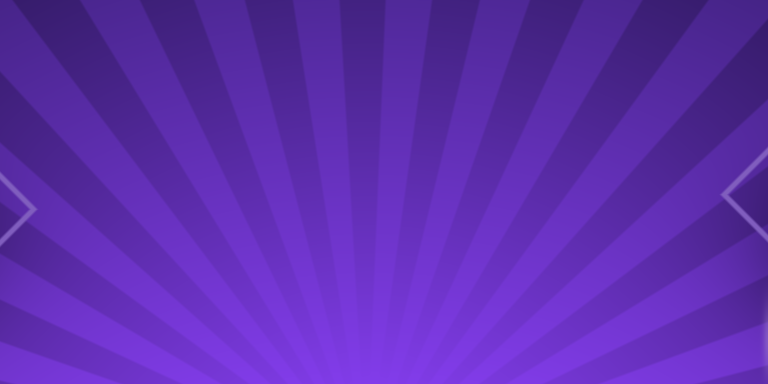
Give the GLSL for this background, as a Shadertoy shader.

```glsl
// Purple sunburst: rays fan out from a hub below the lower edge, over a
// vertical gradient that dims toward the sides. Outlined diamonds, cut by
// the left and right edges, and a faint corner glow are laid on top.

#define RAY_PAIRS 32.0
#define RAY_TILT 0.008
#define HUB vec2(0.954, -0.222)
#define GLOW_CENTER vec2(0.970, 0.0)
#define SIDE_DIMMING 0.12
#define EDGE_SHADE 0.14
#define RAY_CONTRAST 0.165
#define EDGE_SOFTNESS 0.0040
#define LEFT_DIAMOND vec2(0.455, 0.0875)   // height, radius
#define RIGHT_DIAMOND vec2(0.493, 0.1140)  // height, radius
#define STROKE_HALF_WIDTH 0.0068

const vec3 BOTTOM_PURPLE = vec3(0.510, 0.236, 0.918);
const vec3 TOP_PURPLE = vec3(0.312, 0.159, 0.600);
const vec3 SHADE_TINT = vec3(1.03, 1.0, 0.96);
const vec3 OUTLINE_LILAC = vec3(0.500, 0.365, 0.745);
const vec3 CORNER_LIGHT = vec3(0.640, 0.530, 0.800);

// Coverage of the dark rays, with a slightly soft edge.
float darkRays(vec2 p, float softness) {
    vec2 fromHub = p - HUB;
    float angle = atan(fromHub.x, fromHub.y) + RAY_TILT;
    float edgeDistance = cos(angle * RAY_PAIRS) * length(fromHub) / RAY_PAIRS;
    return smoothstep(-softness, softness, edgeDistance);
}

// Coverage of a diamond's outline.
float diamondOutline(vec2 p, float radius, float softness) {
    float edgeDistance = abs(abs(p.x) + abs(p.y) - radius) * 0.7071;
    return 1.0 - smoothstep(-softness, softness, edgeDistance - STROKE_HALF_WIDTH);
}

void mainImage(out vec4 fragColor, in vec2 fragCoord) {
    float pixel = 1.0 / iResolution.y;
    float softness = max(EDGE_SOFTNESS, 0.7 * pixel);
    vec2 p = fragCoord * pixel;
    float rightEdge = iResolution.x * pixel;

    // Background gradient, with a shade low on both sides
    vec2 fromGlow = p - GLOW_CENTER;
    float sideways = fromGlow.x * fromGlow.x;
    float shadeHeight = (p.y - 0.36) / 0.20;
    float shade = SIDE_DIMMING * sideways
        + EDGE_SHADE * pow(sideways, 4.0) * exp(-shadeHeight * shadeHeight);
    vec3 color = mix(BOTTOM_PURPLE, TOP_PURPLE, p.y);
    color *= 1.0 - shade * SHADE_TINT;

    // Rays, stronger away from the glow
    float contrast = RAY_CONTRAST * length(fromGlow);
    color *= 1.0 - contrast * darkRays(p, softness) * SHADE_TINT;

    // Diamonds on the side edges
    float outline = max(
        diamondOutline(p - vec2(0.0, LEFT_DIAMOND.x), LEFT_DIAMOND.y, softness),
        diamondOutline(p - vec2(rightEdge, RIGHT_DIAMOND.x), RIGHT_DIAMOND.y, softness));
    color = mix(color, OUTLINE_LILAC, outline);

    // Soft light at the lower right edge
    vec2 cornerOffset = (p - vec2(rightEdge, 0.115)) / vec2(0.012, 0.085);
    color = mix(color, CORNER_LIGHT, 0.45 * exp(-dot(cornerOffset, cornerOffset)));

    fragColor = vec4(color, 1.0);
}
```
